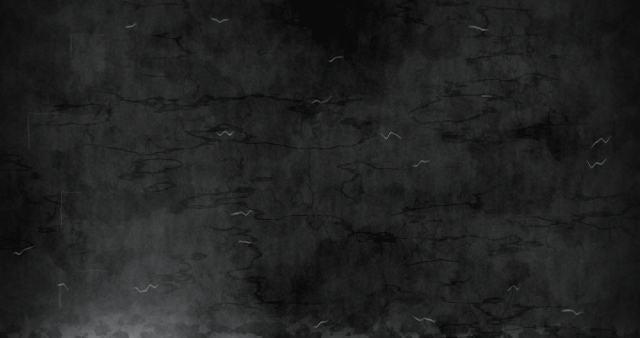
Write a Shadertoy shader that draws this texture.

```glsl
// Dark, weathered plaster wall with soot patches, cracks and pale chipped edges.

float hash(vec2 p) {
    vec3 q = fract(p.xyx * 0.1031);
    q += dot(q, q.yzx + 33.33);
    return fract((q.x + q.y) * q.z);
}

float noise(vec2 p) {
    vec2 i = floor(p), f = fract(p);
    f = f * f * (3.0 - 2.0 * f);
    return mix(mix(hash(i), hash(i + vec2(1, 0)), f.x),
               mix(hash(i + vec2(0, 1)), hash(i + vec2(1, 1)), f.x), f.y);
}

float fbm(vec2 p) {
    float sum = 0.0, amp = 0.516;
    for (int i = 0; i < 5; i++) {
        sum += amp * noise(p);
        p = p * 2.03 + vec2(17.3, 9.1);
        amp *= 0.5;
    }
    return sum;
}

// Soft elliptical patch
float patchAt(vec2 p, vec2 center, vec2 size) {
    vec2 d = (p - center) / size;
    return exp(-dot(d, d));
}

// Short wavy chips, at most one per grid cell
float chips(vec2 p, float px) {
    vec2 cellSize = vec2(0.27, 0.11);
    vec2 cell = floor(p / cellSize);
    vec2 d = p - (cell + 0.5) * cellSize;
    float present = step(0.72, hash(cell + 41.0));
    d -= (vec2(hash(cell + 3.0), hash(cell + 8.0)) - 0.5) * vec2(0.14, 0.05);
    float halfLength = mix(0.02, 0.045, hash(cell + 15.0));
    float bend = (hash(cell + 22.0) - 0.35) * 0.5 * d.x
               + 0.022 * (noise(vec2(d.x * 70.0, cell.x * 7.0 + cell.y)) - 0.5);
    float stroke = 1.0 - smoothstep(0.0005, 0.0018 + px, abs(d.y - bend));
    float taper = 1.0 - smoothstep(0.5, 1.0, abs(d.x) / halfLength);
    return present * stroke * taper * (0.35 + 0.65 * noise(p * 60.0));
}

// Stacked plaster slabs on the left: x = lit rim, y = faint fill
vec2 slabs(vec2 p, float px) {
    vec2 result = vec2(0.0);
    for (int i = 0; i < 4; i++) {
        float n = float(i);
        vec2 corner = vec2(0.15 + 0.07 * sin(n * 2.3 + 0.4), 0.2 + 0.233 * n);
        vec2 size = vec2(0.09 + 0.2 * hash(vec2(n, 5.0)), 0.11);
        vec2 q = p - corner + 0.004 * (noise(p * 45.0) - 0.5);
        vec2 inside = smoothstep(-px, px, q + vec2(0.0, size.y))
                    * smoothstep(-px, px, vec2(size.x, 0.0) - q);
        vec2 rim = 1.0 - smoothstep(0.0, 0.0015 + px, abs(q));
        float fill = inside.x * inside.y;
        float worn = smoothstep(0.3, 0.7, noise(p * 16.0 + n));
        result += vec2(max(rim.x, rim.y * 0.6) * fill * worn, fill);
    }
    return result;
}

void mainImage(out vec4 fragColor, in vec2 fragCoord) {
    float px = 1.0 / iResolution.y;
    vec2 p = fragCoord * px;
    float width = iResolution.x * px;
    vec2 warp = vec2(fbm(p * 7.0), fbm(p * 7.0 + 31.0)) - 0.5;
    vec2 w = p + 0.3 * warp;

    // Broad clouds, ragged plaster layers and fine streaked grain
    float tone = 0.142 + 0.13 * (fbm(p * vec2(2.2, 3.2) + 4.0) - 0.5);
    float layer = fbm(p * vec2(8.0, 12.0) + 2.0 * warp);
    tone += 0.032 * (smoothstep(0.44, 0.56, layer) - 0.5);
    tone += 0.07 * (fbm(p * vec2(34.0, 26.0) + 60.0) - 0.5);
    tone += 0.05 * (fbm(p * vec2(75.0, 18.0)) - 0.5);
    tone += 0.035 * (noise(p * 190.0) - 0.5);

    // Soot patches
    tone -= 0.085 * patchAt(w, vec2(1.0, 0.9), vec2(0.24, 0.13));
    tone -= 0.075 * patchAt(w, vec2(1.62, 0.55), vec2(0.17, 0.12));
    tone -= 0.055 * patchAt(w, vec2(0.93, 0.15), vec2(0.2, 0.13));
    tone -= 0.04 * patchAt(w, vec2(1.35, 0.08), vec2(0.25, 0.12));

    // Pale bloom and crumbling strip along the bottom
    tone += 0.17 * patchAt(w, vec2(0.45, 0.0), vec2(0.25, 0.1));
    tone += 0.05 * patchAt(w, vec2(0.48, 0.18), vec2(0.34, 0.2));
    float crumbs = smoothstep(0.48, 0.62, fbm(p * vec2(30.0, 38.0)));
    tone += 0.12 * crumbs * exp(-p.y / 0.045);

    // Broken cracks, mostly horizontal
    float broken = smoothstep(0.45, 0.6, fbm(p * vec2(4.0, 6.0) + 80.0));
    float across = abs(fbm(p * vec2(4.5, 15.0) + 12.0) - 0.5);
    float along = abs(fbm(p * vec2(9.0, 6.0) + 50.0) - 0.5);
    float crack = 1.0 - smoothstep(0.006, 0.04, across);
    crack = max(crack, 0.6 - 0.6 * smoothstep(0.003, 0.02, along));
    tone -= 0.055 * crack * broken;

    // Darkened borders
    float sides = smoothstep(-0.08, 0.28, p.x) * smoothstep(-0.06, 0.3, width - p.x);
    tone *= mix(0.42, 1.0, sides) * mix(0.78, 1.0, smoothstep(0.0, 0.2, 1.0 - p.y));

    // Light catching chipped edges
    vec2 slab = slabs(p, px);
    tone += 0.09 * slab.x + 0.012 * slab.y;
    tone += 0.26 * chips(p, px);

    vec3 coolGray = vec3(0.985, 1.0, 1.01);
    fragColor = vec4(coolGray * clamp(tone, 0.04, 0.5), 1.0);
}
```
